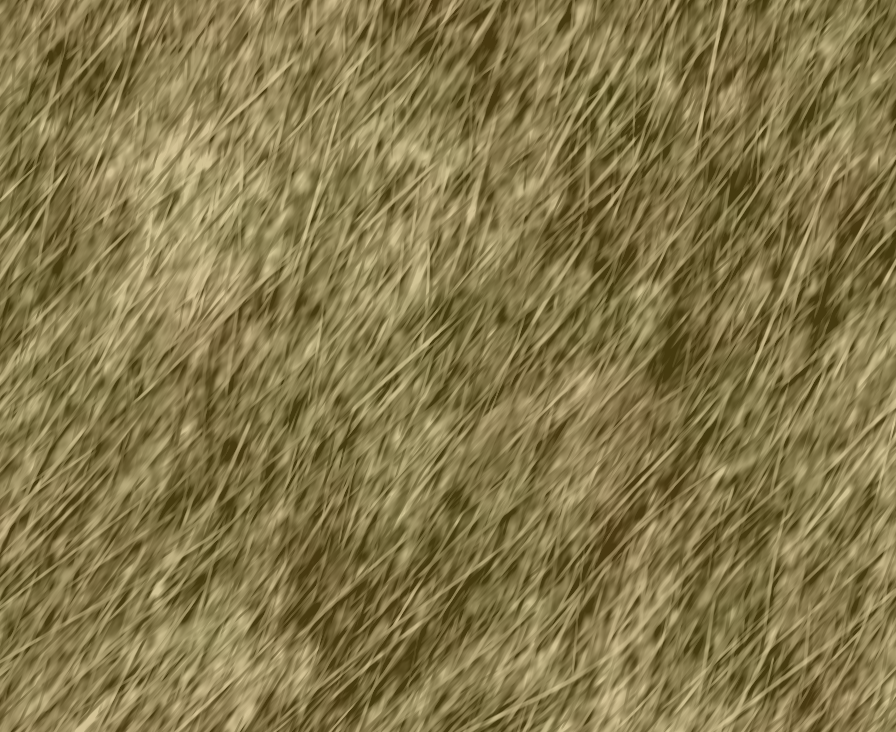
Give the GLSL for this texture, as a WebGL 1 fragment shader.

```glsl
precision highp float;
// Dry, wind-combed grass: a matted floor of stretched noise, covered by
// layers of thin tapered blades with shadows, short ones first and long
// pale ones last. A single tone value is coloured by a straw ramp.

uniform vec2 u_resolution;

float hash(vec2 p) {
  vec3 q = fract(p.xyx * vec3(0.1031, 0.1030, 0.0973));
  q += dot(q, q.yzx + 33.33);
  return fract((q.x + q.y) * q.z);
}

float noise(vec2 p) {
  vec2 i = floor(p);
  vec2 f = fract(p);
  f = f * f * (3.0 - 2.0 * f);
  float low = mix(hash(i), hash(i + vec2(1.0, 0.0)), f.x);
  float high = mix(hash(i + vec2(0.0, 1.0)), hash(i + 1.0), f.x);
  return mix(low, high, f.y);
}

// Coordinates along (x) and across (y) a direction
vec2 turn(vec2 p, float angle) {
  float c = cos(angle);
  float s = sin(angle);
  return vec2(c * p.x + s * p.y, c * p.y - s * p.x);
}

float streaks(vec2 p, float angle, vec2 scale) {
  return noise(turn(p, angle) * scale + 70.0 + 31.0 * angle);
}

// Lays one layer of blades over the tone, one blade per grid cell
float addBlades(float tone, vec2 p, float angle, vec2 cell, float width,
                float brightness, float seed) {
  float pixel = 1.0 / u_resolution.y;
  vec2 q = turn(p, angle);
  vec2 home = floor(q / cell);
  // Stalks dip in and out of the mat along their length
  float cover = 0.5 + 0.5 * smoothstep(0.25, 0.55, noise(q * vec2(24.0, 45.0) + seed * 7.0));
  for (int j = -1; j <= 1; j++) {
    for (int i = -1; i <= 1; i++) {
      vec2 id = home + vec2(float(i), float(j));
      vec2 key = id + 100.0 + seed * 17.3;
      float lengthRnd = hash(key + 5.1);
      float leanRnd = hash(key + 11.7);
      float toneRnd = hash(key + 23.9);
      vec2 jitter = vec2(hash(key), hash(key + 41.3));
      vec2 d = q - (id + 0.2 + 0.6 * jitter) * cell;

      // Lean and bend the blade, then thin it towards its ends
      float reach = cell.x * (0.3 + 0.45 * lengthRnd);
      d.y -= d.x * (leanRnd - 0.5) * 0.25;
      d.y -= d.x * d.x * (jitter.x - 0.5) * 0.35;
      float taper = max(1.0 - abs(d.x) / reach, 0.0);
      float w = width * (0.55 + 0.45 * sqrt(taper)) * (0.65 + 0.7 * jitter.y);
      float fade = cover * smoothstep(0.0, 0.25, taper);

      float shadow = 1.0 - smoothstep(0.2 * w, 1.2 * w + pixel, abs(d.y + 1.9 * w));
      float body = 1.0 - smoothstep(0.4 * w, w + 0.6 * pixel, abs(d.y));
      float bladeTone = brightness + 0.8 * (toneRnd - 0.5);
      tone -= 0.22 * shadow * fade * toneRnd;
      tone = mix(tone, bladeTone, body * fade * (0.45 + 0.4 * lengthRnd));
    }
  }
  return tone;
}

void main() {
  vec2 p = gl_FragCoord.xy / u_resolution.y;

  // Gentle swaying; the grass stands steeper towards the top
  vec2 field = p + 0.03 * vec2(noise(p * 3.5 + 9.0), noise(p * 3.5 + 27.0));
  field.x += 0.12 * p.y * p.y;

  // Broad light and dark tufts, from round to stretched
  float tufts = 1.0 * (noise(p * 3.2 + 3.0) - 0.5)
              + 1.0 * (streaks(field, 0.8, vec2(5.0, 11.0)) - 0.5)
              + 1.1 * (streaks(field, 0.95, vec2(11.0, 32.0)) - 0.5);

  // Matted floor
  float mat = streaks(field, 0.75, vec2(32.0, 100.0))
            + streaks(field, 1.0, vec2(27.0, 80.0))
            + streaks(field, 1.25, vec2(42.0, 115.0)) - 1.5;
  float tone = 0.52 + 0.55 * mat;

  // Short crowded blades
  for (int k = 0; k < 7; k++) {
    float n = float(k);
    float angle = 0.7 + 0.58 * fract(n * 0.618 + 0.2);
    vec2 cell = vec2(0.065 + 0.012 * n, 0.019 + 0.002 * n);
    tone = addBlades(tone, field, angle, cell, 0.0025, 0.53, n);
  }

  // Dark gaps and uneven density
  float gaps = streaks(field, 0.95, vec2(22.0, 60.0));
  tone -= 0.22 * smoothstep(0.6, 0.95, gaps);
  tone += 0.02 + 0.38 * tufts;

  // Long pale stalks
  for (int k = 0; k < 5; k++) {
    float n = float(k);
    float angle = 0.66 + 0.45 * fract(n * 0.618 + 0.55);
    vec2 cell = vec2(0.17 + 0.05 * n, 0.04 + 0.014 * n);
    tone = addBlades(tone, field, angle, cell, 0.0027, 0.72, n + 20.0);
  }

  // Fine grain, then straw colours with faint green and russet drifts
  float grain = streaks(p, 0.9, vec2(75.0, 160.0)) + streaks(p, 1.1, vec2(55.0, 130.0)) - 1.0;
  tone += 0.25 * grain;
  tone = clamp(tone, -0.05, 1.1);
  vec3 straw = mix(vec3(0.30, 0.25, 0.085), vec3(0.78, 0.72, 0.54), tone);
  float drift = noise(p * 7.0 + 80.0) + 0.5 * noise(p * 24.0 + 15.0) - 0.75;
  straw += drift * vec3(0.02, -0.006, 0.008);
  gl_FragColor = vec4(straw, 1.0);
}
```
